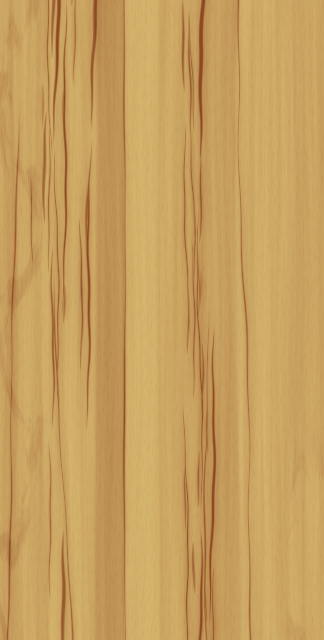
Give the GLSL for this texture, as a Shadertoy shader.

```glsl
float hash(float n) { return fract(sin(n * 91.73) * 4375.5); }

vec2 hash2(vec2 c) {
    return fract(sin(vec2(dot(c, vec2(127.1, 311.7)), dot(c, vec2(269.5, 183.3)))) * 4375.5);
}

// Layered, turned sines, roughly -1 to 1
float waves(vec2 p) {
    float sum = 0.0, amp = 0.5;
    for (int i = 0; i < 5; i++) {
        sum += amp * sin(p.x + 1.7 * sin(p.y + float(i)));
        p = mat2(1.6, 1.2, -1.2, 1.6) * p + 3.1;
        amp *= 0.62;
    }
    return sum;
}

// Distance to the nearest cell point
float cells(vec2 p) {
    vec2 cell = floor(p);
    float nearest = 1.0;
    for (int y = -1; y <= 1; y++)
        for (int x = -1; x <= 1; x++) {
            vec2 c = cell + vec2(x, y);
            nearest = min(nearest, length(c + hash2(c) - p));
        }
    return nearest;
}

// Base lightness of the upright staves
float staveTone(vec2 p, float px) {
    const vec2 staves[9] = vec2[9](vec2(0.05, 0.82), vec2(0.14, 0.92), vec2(0.295, 0.62),
        vec2(0.385, 0.99), vec2(0.49, 0.86), vec2(0.58, 0.79), vec2(0.655, 0.76),
        vec2(0.735, 0.91), vec2(0.875, 0.82));
    float tone = 0.74;
    for (int i = 0; i < 9; i++) {
        float k = float(i);
        float bend = (k < 2.0 || k > 4.0 ? 0.01 : 0.003) * sin(p.y * 2.5 + k * 2.0);
        float soft = px + 0.008 * hash(k + 4.0);
        tone = mix(tone, staves[i].y, smoothstep(-soft, soft, p.x - staves[i].x - bend));
    }
    return tone;
}

// Spindle-shaped dark veins, gathered in two bands
float veins(vec2 p, float px) {
    float dark = 0.0;
    for (int i = 0; i < 46; i++) {
        float k = float(i);
        float a = hash(k + 1.0), b = hash(k + 51.3), c = hash(k + 97.7), d = hash(k + 143.1);
        float x = i % 2 == 0 ? 0.615 + 0.1 * (a - 0.5) : 0.2 + 0.2 * (a - 0.5);
        float dy = p.y - 2.1 * b;
        float taper = max(1.0 - pow(dy / (0.07 + 0.5 * c * c), 2.0), 0.0);
        float dx = p.x - x - 0.05 * (d - 0.5) * dy - 0.004 * sin(p.y * 9.0 + k)
                 - 0.0015 * sin(p.y * 31.0 + k * 3.0);
        float width = (0.001 + 0.005 * d * d) * taper;
        float core = smoothstep(px, -px, abs(dx) - width) * smoothstep(0.0, 0.3, taper);
        float halo = exp(-abs(dx) / (0.005 + 0.012 * a)) * taper;
        dark = max(dark, core * (0.35 + 0.5 * c) + halo * 0.25);
    }
    return dark;
}

// Long thin seams: x, slope, wander, upper end
float seams(vec2 p, float px) {
    const vec4 lines[5] = vec4[5](vec4(0.042, 0.02, 0.004, 1.7), vec4(0.17, -0.05, 0.004, 1.2),
        vec4(0.385, 0.0, 0.002, 2.4), vec4(0.637, 0.0, 0.006, 1.1), vec4(0.755, -0.025, 0.006, 2.4));
    float dark = 0.0;
    for (int i = 0; i < 5; i++) {
        vec4 s = lines[i];
        float k = float(i);
        float dx = p.x - s.x - s.y * (p.y - 1.0)
                 - s.z * (sin(p.y * 5.0 + k) + 0.4 * sin(p.y * 17.0 + k));
        float width = 0.0012 + 0.001 * sin(p.y * 6.0 + k * 2.0);
        float line = smoothstep(px, -px, abs(dx) - width) * 0.6 + 0.2 * exp(-abs(dx) / 0.007);
        dark = max(dark, line * smoothstep(s.w, s.w - 0.25, p.y));
    }
    return dark;
}

void mainImage(out vec4 fragColor, in vec2 fragCoord) {
    vec2 p = fragCoord / iResolution.x;
    float px = 1.0 / iResolution.x;
    float tone = staveTone(p, px);

    // Straight grain, calmer in the pale middle stave
    float calm = smoothstep(0.37, 0.39, p.x) * smoothstep(0.51, 0.48, p.x);
    vec2 q = p + vec2(0.004 * sin(p.y * 4.0 + p.x * 20.0), 0.0);
    tone += mix(0.085, 0.03, calm) * waves(q * vec2(85.0, 1.4));
    tone += 0.03 * waves(q * vec2(230.0, 4.0) + 7.0);

    // Short fibre flecks
    tone -= 0.06 * smoothstep(0.4, 0.05, cells(p * vec2(120.0, 22.0)));

    // Curled figure at the left side and the lower right
    float curl = smoothstep(0.16, 0.1, p.x)
               + smoothstep(0.86, 0.92, p.x) * smoothstep(0.75, 0.4, p.y);
    float figure = waves(p * vec2(30.0, 8.0) + 0.8 * sin(p.yx * vec2(9.0, 25.0)));
    tone -= curl * (0.22 * smoothstep(0.1, 0.9, figure) - 0.05);

    // Dark marks, then the ramp from red-brown to straw
    tone -= 1.15 * max(veins(p, px), seams(p, px));
    tone = clamp(tone, -0.3, 1.1);
    fragColor = vec4(mix(vec3(0.62, 0.38, 0.20), vec3(0.83, 0.70, 0.42), tone), 1.0);
}
```
